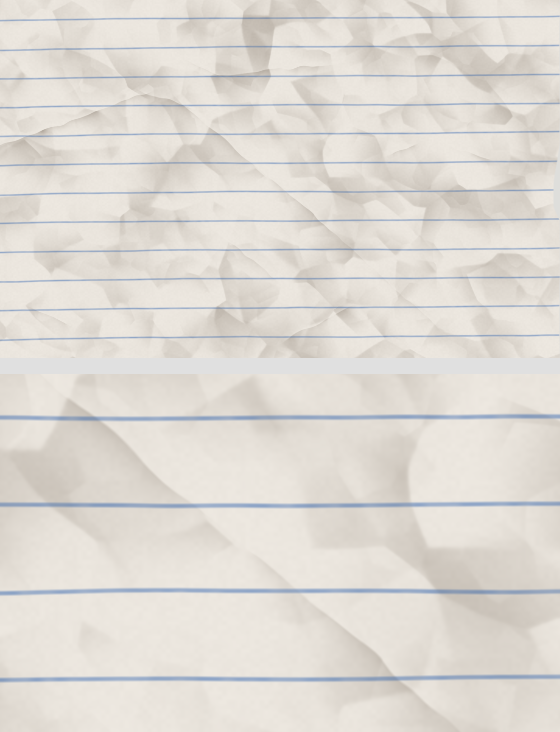
Top: the whole. Bottom: its middle third, enlarged.
Give the GLSL for this texture, as a WebGL 1 fragment shader.

```glsl
precision highp float;
uniform vec2 u_resolution;

const vec3 PAPER_LIGHT = vec3(0.928, 0.908, 0.878);
const vec3 PAPER_SHADE = vec3(0.735, 0.702, 0.662);
const vec3 INK_BLUE = vec3(0.49, 0.59, 0.74);
const vec3 BACKING = vec3(0.87, 0.87, 0.86);
const float LINE_COUNT = 12.0;
const float LINE_GAP = 0.0809;
const float FIRST_LINE = 0.0515;
const float LINE_RISE = 0.0135;
const float LINE_HALF_WIDTH = 0.0019;
const float LINE_SOFTNESS = 0.0009;

float hash(vec2 p) {
  return fract(sin(dot(p, vec2(127.1, 311.7))) * 43758.5453);
}

vec2 hash2(vec2 p) {
  return vec2(hash(p), hash(p + 37.3));
}

float noise(vec2 p) {
  vec2 i = floor(p);
  vec2 f = fract(p);
  f = f * f * (3.0 - 2.0 * f);
  float low = mix(hash(i), hash(i + vec2(1.0, 0.0)), f.x);
  float high = mix(hash(i + vec2(0.0, 1.0)), hash(i + 1.0), f.x);
  return mix(low, high, f.y);
}

vec2 warp(vec2 p, float scale, float amount) {
  return p + amount * (vec2(noise(p * scale), noise(p * scale + 19.7)) - 0.5);
}

vec2 rotate(vec2 p, float angle) {
  float c = cos(angle);
  float s = sin(angle);
  return vec2(c * p.x - s * p.y, s * p.x + c * p.y);
}

// Randomly tilted cells, blended narrowly where they meet
float facets(vec2 p, float sharpness) {
  vec2 cell = floor(p);
  float total = 0.0;
  float weights = 1e-30;
  for (int y = -1; y <= 1; y++) {
    for (int x = -1; x <= 1; x++) {
      vec2 id = cell + vec2(float(x), float(y));
      vec2 offset = p - id - hash2(id);
      float angle = 6.2832 * hash(id + 71.9);
      float tilt = dot(offset, vec2(cos(angle), sin(angle)));
      float weight = exp(-sharpness * dot(offset, offset));
      total += weight * (tilt + 0.25 * (hash(id + 13.1) - 0.5));
      weights += weight;
    }
  }
  return total / weights;
}

// Fold along a segment: shadow on its right side, highlight on its left
float crease(vec2 p, vec2 a, vec2 b, float width) {
  vec2 along = b - a;
  vec2 q = p - a;
  float t = clamp(dot(q, along) / dot(along, along), 0.0, 1.0);
  float d = length(q - along * t);
  float side = (along.x * q.y - along.y * q.x) / length(along);
  float lit = smoothstep(-0.002, 0.002, side);
  float strength = 0.4 + 0.6 * noise(p * 24.0);
  return strength * mix(exp(-d / width), -0.5 * exp(-d / (0.6 * width)), lit);
}

float majorCreases(vec2 p) {
  vec2 q = warp(p, 30.0, 0.009);
  // Long diagonal
  float s = 0.60 * crease(q, vec2(0.51, 0.71), vec2(0.92, 0.36), 0.016);
  s += 0.25 * crease(q, vec2(0.92, 0.36), vec2(1.22, 0.09), 0.014);
  s += 0.40 * crease(q, vec2(0.61, 0.35), vec2(0.77, 0.22), 0.014);
  // Left ridge
  s += 0.85 * crease(q, vec2(0.0, 0.59), vec2(0.12, 0.635), 0.016);
  s += 0.75 * crease(q, vec2(0.12, 0.635), vec2(0.41, 0.74), 0.014);
  s += 0.65 * crease(q, vec2(0.41, 0.74), vec2(0.53, 0.70), 0.014);
  // Upper fold
  s += 0.50 * crease(q, vec2(0.53, 0.83), vec2(0.61, 0.79), 0.014);
  s += 0.70 * crease(q, vec2(0.61, 0.79), vec2(0.89, 0.817), 0.024);
  // Short nicks
  s += 0.60 * crease(q, vec2(1.10, 0.57), vec2(1.156, 0.594), 0.009);
  s += 0.60 * crease(q, vec2(1.26, 0.59), vec2(1.36, 0.555), 0.008);
  s += 0.60 * crease(q, vec2(0.81, 0.057), vec2(0.97, 0.138), 0.014);
  s += 0.60 * crease(q, vec2(0.10, 0.132), vec2(0.18, 0.097), 0.012);
  return s;
}

float crumple(vec2 p) {
  vec2 q = warp(p, 9.0, 0.035);
  float s = 0.50 * facets(q * 6.5, 45.0);
  s += 0.38 * facets(rotate(q, 0.75) * vec2(8.0, 12.0) + 5.3, 38.0);
  s += 0.13 * facets(q * 20.0 + 11.7, 25.0);
  return s + 0.20 * (noise(p * 4.0 + 3.1) - 0.5);
}

// Compresses the lit range while keeping deep shadows
float shadowCurve(float tone) {
  float x = tone - 0.17;
  return 0.5 * (x + sqrt(x * x + 0.03));
}

// Coverage of the slightly rising, wavering ruled lines
float ruledLines(vec2 p, float aspect, float pixel) {
  float along = p.x / aspect;
  float rise = LINE_RISE * along + 0.0013 * sin(3.1416 * along);
  rise += 0.0018 * sin(6.2832 * along);
  float y = p.y - FIRST_LINE - rise;
  float row = floor(y / LINE_GAP + 0.5);
  float waver = noise(vec2(p.x * 6.0, row * 7.3)) - 0.5;
  waver += 0.35 * (noise(vec2(p.x * 19.0, row * 5.1 + 40.0)) - 0.5);
  float d = abs(y - row * LINE_GAP - 0.003 * waver);
  float inRange = step(0.0, row) * step(row, LINE_COUNT - 1.0);
  float edge = LINE_SOFTNESS + 0.6 * pixel;
  return inRange * (1.0 - smoothstep(LINE_HALF_WIDTH - edge, LINE_HALF_WIDTH + edge, d));
}

void main() {
  float pixel = 1.0 / u_resolution.y;
  vec2 p = gl_FragCoord.xy * pixel;
  float aspect = u_resolution.x * pixel;

  // Crumpled sheet with fine grain
  float tone = 0.27 + 1.15 * crumple(p) + majorCreases(p);
  float shade = min(shadowCurve(tone), 1.3);
  vec3 color = mix(PAPER_LIGHT, PAPER_SHADE, shade);
  color += 0.014 * (noise(p * 230.0) - 0.5);

  // Worn ink, darkened inside folds
  float wear = 0.70 + 0.2 * noise(p * vec2(90.0, 160.0));
  vec3 ink = INK_BLUE * (1.04 - 0.16 * shade);
  color = mix(color, ink, ruledLines(p, aspect, pixel) * wear);

  // Shallow bite in the right edge
  float bite = 0.018 * smoothstep(0.38, 0.43, p.y) * (1.0 - smoothstep(0.46, 0.61, p.y));
  float outside = p.x - aspect + bite + 0.002 * noise(vec2(p.y * 30.0, 2.0));
  color = mix(color, BACKING, smoothstep(-pixel, pixel, outside));
  gl_FragColor = vec4(clamp(color, 0.0, 1.0), 1.0);
}
```
